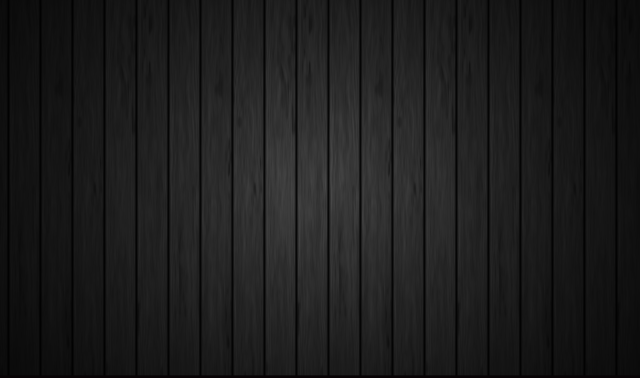
A WebGL 2 fragment shader for this texture:

```glsl
#version 300 es
precision highp float;
// Dark vertical wood planks with fine grain, lit by a soft central glow.
uniform vec2 u_resolution;
out vec4 fragColor;

// Layout, as fractions of the canvas width
const float PLANK_WIDTH = 0.05;
const float FIRST_SEAM = 0.0132;
const float SEAM_HALF_WIDTH = 0.0013;
const float SEAM_SHADE_WIDTH = 0.0042;
const float TILE_PLANKS = 5.0;     // the grain repeats after this many planks

// Light
const vec2 GLOW_CENTRE = vec2(0.503, 0.52);
const vec2 GLOW_RADIUS = vec2(0.5, 0.76);
const float GLOW_PEAK = 0.258;
const float GLOW_FALLOFF = 1.1;
const float GLOW_POWER = 1.25;
const float BLACK_LEVEL = 0.024;

// Wood
const float STREAK_AMOUNT = 0.30;
const float FIBRE_AMOUNT = 0.34;
const float RING_AMOUNT = 0.10;
const float FLECK_AMOUNT = 0.32;
const float PLANK_VARIATION = 0.12;
const float SEAM_DEPTH = 0.80;
const float BEVEL_LIGHT = 0.10;
const float BOTTOM_EDGE = 0.007;
const vec3 EDGE_COLOUR = vec3(0.030, 0.012, 0.020);

float hash(vec2 p) {
    vec3 q = fract(vec3(p.xyx) * 0.1031);
    q += dot(q, q.yzx + 33.33);
    return fract((q.x + q.y) * q.z);
}

float noise(vec2 p) {
    vec2 cell = floor(p);
    vec2 f = fract(p);
    f = f * f * (3.0 - 2.0 * f);
    float low = mix(hash(cell), hash(cell + vec2(1, 0)), f.x);
    float high = mix(hash(cell + vec2(0, 1)), hash(cell + vec2(1, 1)), f.x);
    return mix(low, high, f.y);
}

// Sum of octaves, centred on zero
float fbm(vec2 p) {
    float sum = 0.0;
    float weight = 0.5;
    for (int i = 0; i < 3; i++) {
        sum += weight * (noise(p) - 0.5);
        p = p * 2.03 + 17.0;
        weight *= 0.55;
    }
    return sum;
}

// Brightness factor of the wood; p is the place inside one plank
float woodGrain(vec2 p, float id) {
    vec2 q = p + vec2(id * 3.7 + 5.0, id * 7.3 + 11.0);
    float bend = fbm(q * vec2(24.0, 9.0));
    q.x += bend * 0.008;

    float streak = fbm(q * vec2(150.0, 5.0));
    float fibre = fbm(q * vec2(360.0, 32.0));

    // Long arched growth rings
    float arch = (p.x - 0.5 * PLANK_WIDTH) * (70.0 + 40.0 * hash(vec2(id, 4.0)));
    float ring = sin(arch * arch * 5.0 + q.y * 26.0 + bend * 22.0);

    // Scattered dark pores and knots, gathered in patches
    float patches = smoothstep(0.50, 0.85, noise(q * vec2(55.0, 10.0)));
    float fleck = patches * smoothstep(0.45, 0.85, noise(q * vec2(230.0, 48.0)));

    float tone = 1.0 + PLANK_VARIATION * (hash(vec2(id, 9.0)) - 0.5);
    return tone + STREAK_AMOUNT * streak + FIBRE_AMOUNT * fibre
         + RING_AMOUNT * ring * (0.4 + streak) - FLECK_AMOUNT * fleck;
}

// Dark groove with a soft shade and a faint lit bevel
float seamFactor(float x, float pixel) {
    float d = min(x, PLANK_WIDTH - x);
    float groove = 1.0 - smoothstep(SEAM_HALF_WIDTH - 0.5 * pixel,
                                    SEAM_HALF_WIDTH + 0.7 * pixel, d);
    float shade = 1.0 - smoothstep(0.0, SEAM_SHADE_WIDTH, d);
    float bevel = smoothstep(0.0025, 0.0040, x) * (1.0 - smoothstep(0.0040, 0.0075, x));
    return (1.0 - SEAM_DEPTH * groove) * (1.0 - 0.30 * shade) + BEVEL_LIGHT * bevel;
}

void main() {
    vec2 uv = gl_FragCoord.xy / u_resolution;
    vec2 p = gl_FragCoord.xy / u_resolution.x;
    float pixel = 1.0 / u_resolution.x;

    // Planks
    float plank = (p.x - FIRST_SEAM) / PLANK_WIDTH;
    float id = mod(floor(plank), TILE_PLANKS);
    vec2 local = vec2(fract(plank) * PLANK_WIDTH, p.y);
    float wood = woodGrain(local, id) * seamFactor(local.x, pixel);

    // Glow
    float r = length((uv - GLOW_CENTRE) / GLOW_RADIUS);
    float light = GLOW_PEAK * exp(-GLOW_FALLOFF * pow(r, GLOW_POWER)) - BLACK_LEVEL;
    vec3 colour = vec3(max(light, 0.012) * wood);

    // Dark strip along the bottom
    float soft = 0.7 / u_resolution.y;
    float strip = 1.0 - smoothstep(BOTTOM_EDGE - soft, BOTTOM_EDGE + soft, uv.y);
    colour = mix(colour, EDGE_COLOUR, strip);
    fragColor = vec4(clamp(colour, 0.0, 1.0), 1.0);
}
```
